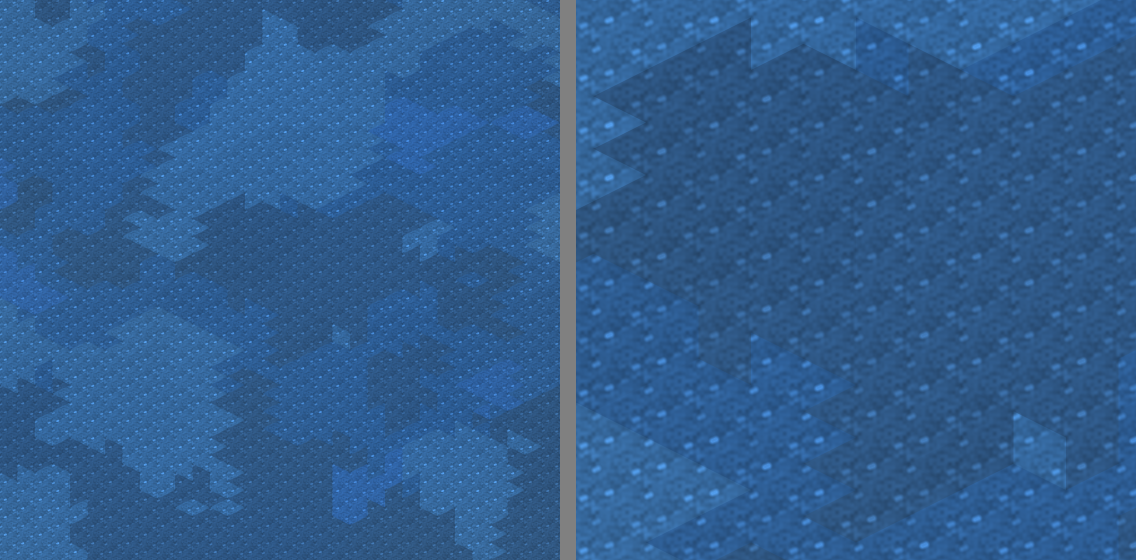
Left: the whole. Right: its middle third, enlarged.
A Shadertoy shader for this pattern:

```glsl
// Blue camouflage water: noise fields snapped to isometric blocks of a
// triangular lattice form flat patches; a small lattice-periodic tile of
// slanted rows of glints and fine grain is laid over all of them.

#define CELLS 32.0          // lattice columns across the canvas
#define PATCH_FREQ vec2(3.6, 5.4)
#define TEAL_LEVEL 0.535    // higher level = smaller share
#define BLUE_LEVEL 0.57
#define BRIGHT_LEVEL 0.72
#define GLINTS 15
#define GLINT_RADIUS 0.045  // in lattice cells
#define GLINT_GAIN 0.92
#define GRAIN_GAIN 0.21
#define STREAK_GAIN 0.13
#define GRAIN_STEPS 14.0    // grains per lattice cell, an even number

const vec3 DARK   = vec3(0.172, 0.320, 0.485);
const vec3 BLUE   = vec3(0.166, 0.340, 0.540);
const vec3 TEAL   = vec3(0.198, 0.385, 0.582);
const vec3 BRIGHT = vec3(0.176, 0.365, 0.605);
const vec3 GLINT  = vec3(0.100, 0.180, 0.265);

float hash(vec2 p) {
    vec3 q = fract(vec3(p.xyx) * 0.1031);
    q += dot(q, q.yzx + 33.33);
    return fract((q.x + q.y) * q.z);
}

// Wraps a cell index; y shifts by "shear" on each wrap in x.
vec2 wrap(vec2 i, vec2 period, float shear) {
    return mod(vec2(i.x, i.y - shear * floor(i.x / period.x)), period);
}

float noise(vec2 p, vec2 period, float shear) {
    vec2 i = floor(p), f = fract(p), e = vec2(1.0, 0.0);
    f = f * f * (3.0 - 2.0 * f);
    float low  = mix(hash(wrap(i, period, shear)), hash(wrap(i + e, period, shear)), f.x);
    float high = mix(hash(wrap(i + e.yx, period, shear)), hash(wrap(i + 1.0, period, shear)), f.x);
    return mix(low, high, f.y);
}

float noise(vec2 p) { return noise(p, vec2(512.0), 0.0); }

float fbm(vec2 p) {
    float sum = 0.0, amp = 0.57;
    for (int k = 0; k < 3; k++) {
        sum += amp * noise(p);
        p = p * 2.03 + 17.3;
        amp *= 0.5;
    }
    return sum;
}

// Skewed lattice axes: x runs up-right at slope 1/2, y runs straight up.
vec2 toLattice(vec2 p) { return CELLS * vec2(p.x, p.y - 0.5 * p.x); }
vec2 toCanvas(vec2 l)  { return vec2(l.x, l.y + 0.5 * l.x) / CELLS; }

// Centre of the diamond, hexagon or upright rhombus that holds the point.
vec2 blockCentre(vec2 p) {
    vec2 l = toLattice(p), cell = floor(l), f = l - cell;
    float upper = step(1.0, f.x + f.y);
    vec2 triangle = cell + mix(vec2(0.333), vec2(0.667), upper);
    float kind = noise(toCanvas(triangle) * 6.0 + 71.0);
    float diagonal = floor(l.x + l.y) + 0.5;

    if (kind < 0.46) {                       // flat diamond
        float b = cell.y + 0.5;
        return toCanvas(vec2(diagonal - b, b));
    }
    if (kind < 0.60) {                       // hexagon of six triangles
        float m = mod(cell.x - cell.y, 3.0);
        vec2 corner = m < 0.5 ? vec2(upper)
                    : m < 1.5 ? vec2(0.0, 1.0) : vec2(1.0, 0.0);
        return toCanvas(cell + corner);
    }
    if (kind < 0.74) {                       // rhombus leaning down
        float a = cell.x + 0.5;
        return toCanvas(vec2(a, diagonal - a));
    }
    return toCanvas(cell + 0.5);             // rhombus leaning up
}

// Patch colour, with the glint strength of that patch in w.
vec4 patchColour(vec2 p) {
    vec2 q = blockCentre(p) * PATCH_FREQ;
    vec4 c = vec4(DARK, 0.7);
    if (fbm(q + vec2(83.0, 29.0)) > BLUE_LEVEL) c = vec4(BLUE, 0.95);
    if (fbm(q * 1.2 + vec2(37.0, 151.0)) > BRIGHT_LEVEL) c = vec4(BRIGHT, 0.8);
    if (fbm(q + vec2(11.0, 47.0)) > TEAL_LEVEL) c = vec4(TEAL, 1.0);
    float tone = step(0.52, fbm(q * 1.3 + 201.0)) - 0.5;
    c.rgb *= 1.0 + 0.025 * tone;
    return c;
}

// A few bright dots and faint dashes, gathered in slanted rows.
float glints(vec2 l) {
    float sum = 0.0;
    for (int k = 0; k < GLINTS; k++) {
        float id = float(k);
        vec2 spot = fract(id * vec2(0.7549, 0.5698) + 0.3);
        vec2 d = l - spot, tile = floor(d + 0.5), axis = vec2(0.92, 0.39);
        d -= tile;
        d.y += 0.5 * d.x;
        float halfLength = k < 3 ? 0.035 : mix(0.03, 0.14, hash(vec2(id, 21.3)));
        float along = clamp(dot(d, axis), -halfLength, halfLength);
        float dash = 1.0 - smoothstep(0.0, 2.0 * GLINT_RADIUS, length(d - axis * along));
        float row = 0.75 + 0.45 * cos(6.2832 * (spot.y - 0.37));
        float weight = k < 3 ? 1.4 - 0.25 * id : row * mix(0.15, 0.5, hash(vec2(id, 5.9)));
        sum += dash * weight * mix(0.6, 1.2, hash(tile + id * 13.0));
    }
    return min(sum, 1.3);
}

void mainImage(out vec4 fragColor, in vec2 fragCoord) {
    // Patches, averaged over four subsamples for smooth borders
    vec4 base = vec4(0.0);
    for (int k = 0; k < 4; k++) {
        vec2 offset = vec2(k & 1, k >> 1) * 0.5 - 0.25;
        base += 0.25 * patchColour((fragCoord + offset) / iResolution.xy);
    }
    vec2 p = fragCoord / iResolution.xy, l = toLattice(p);

    // Slow hue drift, upright grain, slanted streaks and glints
    vec3 colour = base.rgb + vec3(-0.012, 0.0, 0.024) * (noise(p * 4.0 + 9.0) - 0.5);
    float grain = noise(p * CELLS * GRAIN_STEPS, vec2(GRAIN_STEPS), 0.5 * GRAIN_STEPS) - 0.5;
    float streak = noise(l * vec2(4.0, 9.0), vec2(4.0, 9.0), 0.0) - 0.5;
    colour *= 1.0 + GRAIN_GAIN * grain + STREAK_GAIN * streak;
    colour += GLINT * GLINT_GAIN * base.w * glints(l);
    fragColor = vec4(colour, 1.0);
}
```
